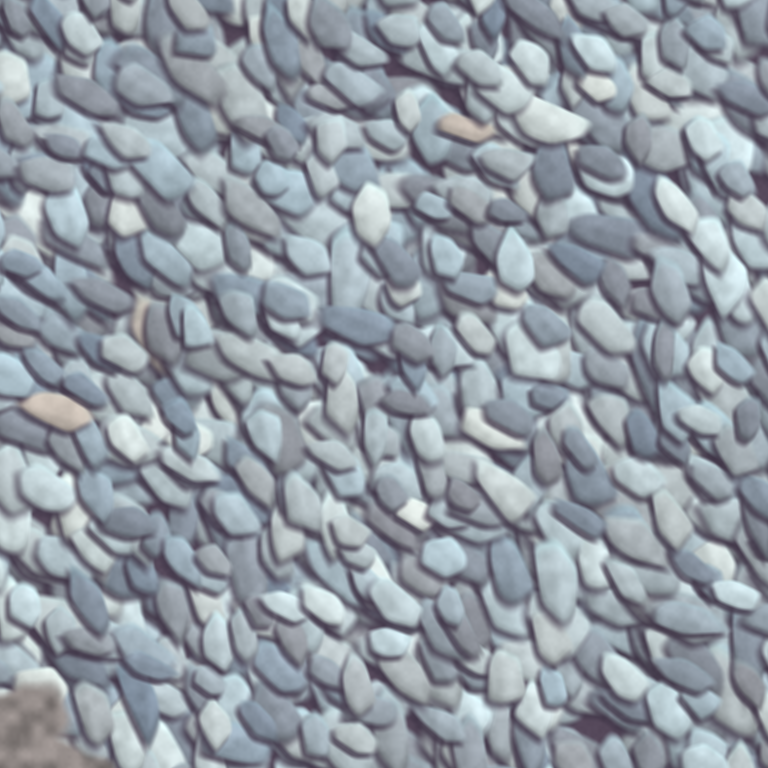
A WebGL 1 fragment shader for this texture:

```glsl
precision highp float;
uniform vec2 u_resolution;

vec4 hash4(vec2 p) {
  vec4 h = fract(p.xyxy * vec4(0.1031, 0.1030, 0.0973, 0.1099));
  h += dot(h, h.wzxy + 33.33);
  return fract((h.xxyz + h.yzzw) * h.zywx);
}

float noise(vec2 p) {
  vec2 i = floor(p), f = fract(p);
  f *= f * (3.0 - 2.0 * f);
  return mix(mix(hash4(i).x, hash4(i + vec2(1, 0)).x, f.x),
             mix(hash4(i + vec2(0, 1)).x, hash4(i + 1.0).x, f.x), f.y);
}

// Rounded irregular hexagon: 1.0 on its outline, 0.0 at its centre
float outline(vec2 q, vec2 seed) {
  float sum = 0.0;
  for (int k = 0; k < 6; k++) {
    vec4 h = hash4(seed + float(k) * 7.3);
    float a = (float(k) + 0.7 * h.x) * 1.0472;
    float t = max(dot(q, vec2(cos(a), sin(a))) / (0.78 + 0.36 * h.y), 0.0);
    t *= t * t;
    sum += t * t * t;
  }
  return pow(sum + 1e-6, 1.0 / 9.0);
}

vec3 stoneColor(vec4 h) {
  vec3 c = mix(vec3(0.53, 0.565, 0.615), vec3(0.71, 0.77, 0.795), smoothstep(0.0, 0.7, h.x));
  c = mix(c, vec3(0.83, 0.885, 0.89), smoothstep(0.65, 1.0, h.x));
  c += (h.y - 0.5) * vec3(0.04, -0.01, -0.05);
  return mix(c, vec3(0.81, 0.76, 0.71), step(0.992, h.z) * 0.85);
}

// Paints one scattered layer of stones, with their shadows, over col
vec3 stoneLayer(vec3 col, vec2 uv, float cells, float share, float layer) {
  vec2 p = uv * cells, cell = floor(p);
  for (int j = -2; j <= 2; j++)
  for (int i = -2; i <= 2; i++) {
    vec2 id = cell + vec2(i, j);
    vec2 seed = id + layer * 57.0 + 11.0;
    vec4 place = hash4(seed), look = hash4(seed + 131.7);
    if (look.w > share) continue;

    vec2 rel = p - id - 0.5 - (place.xy - 0.5) * 0.85;
    float angle = -0.87 + (place.z - 0.5) * 1.4;
    float c = cos(angle), s = sin(angle);
    mat2 turn = mat2(c, -s, s, c);
    float size = mix(0.40, 0.60, place.w * place.w);
    vec2 radii = size * vec2(mix(1.2, 1.8, look.y), mix(0.7, 0.95, look.z));
    vec2 q = turn * rel / radii;
    if (dot(q, q) > 4.5) continue;

    // Shadow falls to the lower left
    vec2 qs = turn * (rel + vec2(0.0055, 0.0065) * cells) / radii;
    float shadow = 1.0 - smoothstep(0.78, 1.24, outline(qs, seed));
    col = mix(col, vec3(0.26, 0.22, 0.29), shadow * 0.78);

    // Body: tilted faces, lit from above, with a bluish upper rim
    float d = outline(q, seed);
    float soft = 0.0046 * cells / radii.y / cells * 15.0;
    float lit = dot(rel / size, vec2(0.35, 0.75));
    float ridge = smoothstep(-0.3, 0.3, q.y + (look.x - 0.5) * 0.8 + 0.2 * q.x);
    float grain = noise(uv * 75.0 + place.xy * 40.0) - 0.5;
    vec3 body = stoneColor(look.zxyw);
    body *= 0.985 + 0.06 * lit + 0.08 * (ridge - 0.5) + 0.11 * grain;
    float rim = smoothstep(0.62, 1.0, d);
    body += rim * max(lit, 0.0) * vec3(0.01, 0.055, 0.05);
    body *= 1.0 - 0.16 * rim * smoothstep(0.1, -0.7, lit);
    col = mix(col, body, 1.0 - smoothstep(1.0 - soft, 1.0 + soft, d));
  }
  return col;
}

void main() {
  vec2 uv = gl_FragCoord.xy / min(u_resolution.x, u_resolution.y);
  vec3 col = vec3(0.33, 0.28, 0.35);
  col = stoneLayer(col, uv, 14.0, 1.0, 3.0);
  col = stoneLayer(col, uv, 15.0, 1.0, 0.0);
  col = stoneLayer(col, uv, 17.0, 0.85, 1.0);
  col = stoneLayer(col, uv, 20.0, 0.55, 2.0);

  // Bare earth in the lower left corner
  float earth = length(uv * vec2(0.8, 1.0)) + 0.05 * (noise(uv * 28.0) - 0.5);
  vec3 soil = vec3(0.56, 0.53, 0.52) * (0.8 + 0.35 * noise(uv * 60.0));
  col = mix(col, soil, 1.0 - smoothstep(0.085, 0.11, earth));

  // Broad unevenness and fine speckle
  col *= 0.97 + 0.07 * noise(uv * 7.0 + 3.0);
  col += 0.02 * (noise(uv * 210.0) - 0.5);
  gl_FragColor = vec4(clamp(col, 0.0, 1.0), 1.0);
}
```
